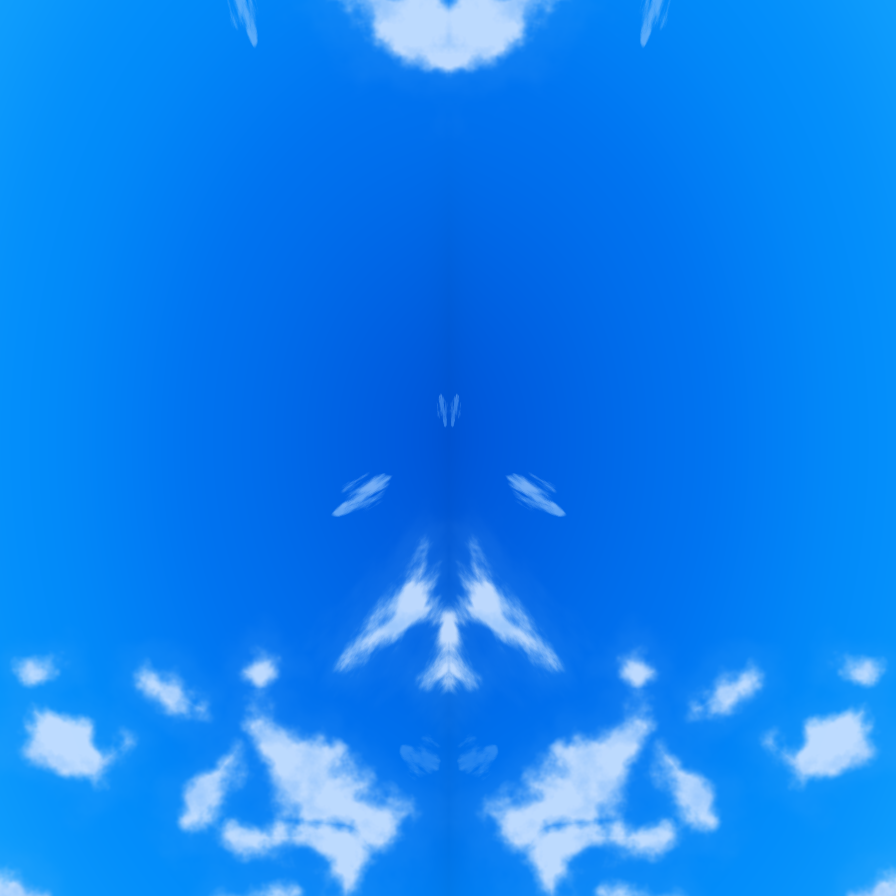
Give the GLSL for this texture, as a WebGL 2 fragment shader.

```glsl
#version 300 es
precision highp float;

uniform vec2 u_resolution;
out vec4 fragColor;

// Sky
const vec3 SKY_DEEP = vec3(0.0, 0.335, 0.855);
const vec3 SKY_MID = vec3(0.0, 0.465, 0.95);
const vec3 SKY_EDGE = vec3(0.01, 0.555, 0.98);
const vec3 SKY_PALE = vec3(0.07, 0.63, 0.99);
const vec2 SKY_CENTRE = vec2(0.0, 0.51);
const float SEAM_WIDTH = 0.022;

// Clouds
const vec3 CLOUD_SHADE = vec3(0.45, 0.70, 0.98);
const vec3 CLOUD_LIGHT = vec3(0.79, 0.88, 1.0);
const float BILLOW_SCALE = 19.0;
const float BILLOW_DEPTH = 0.085;
const float EDGE_OUTER = 0.008;
const float EDGE_INNER = -0.023;
const float HAZE_REACH = 0.05;

float hash(vec2 cell) {
    vec3 q = fract(cell.xyx * vec3(0.1031, 0.1030, 0.0973));
    q += dot(q, q.yzx + 33.33);
    return fract((q.x + q.y) * q.z);
}

float noise(vec2 p) {
    vec2 i = floor(p), f = fract(p);
    f = f * f * (3.0 - 2.0 * f);
    return mix(mix(hash(i), hash(i + vec2(1, 0)), f.x),
               mix(hash(i + vec2(0, 1)), hash(i + vec2(1, 1)), f.x), f.y);
}

float fbm(vec2 p) {
    float sum = 0.0, gain = 0.52;
    for (int i = 0; i < 5; i++) {
        sum += gain * noise(p);
        p = mat2(1.6, 1.2, -1.2, 1.6) * p + 7.3;
        gain *= 0.5;
    }
    return sum;
}

// Distance to a capsule whose radius runs from ra to rb
float puff(vec2 p, vec2 a, vec2 b, float ra, float rb) {
    vec2 ba = b - a;
    float h = clamp(dot(p - a, ba) / dot(ba, ba), 0.0, 1.0);
    return length(p - a - ba * h) - mix(ra, rb, h);
}

// Streaked wisp fading at both ends
float wisp(vec2 p, vec2 a, vec2 b, float radius) {
    vec2 ba = b - a, dir = normalize(ba);
    float h = dot(p - a, dir) / length(ba);
    float across = dot(p - a, vec2(-dir.y, dir.x));
    float taper = max(4.0 * h * (1.0 - h), 0.0);
    float streak = fbm(vec2(h * 3.0, across / radius * 2.5) + 4.0);
    float spread = abs(across) / (radius * taper + 0.0005);
    return smoothstep(1.1, 0.1, spread + (0.5 - streak) * 1.8) * smoothstep(0.0, 0.3, taper);
}

float lowerBank(vec2 p) {
    // Outer cloud
    float d = puff(p, vec2(0.462, 0.205), vec2(0.395, 0.148), 0.021, 0.036);
    d = min(d, puff(p, vec2(0.395, 0.142), vec2(0.360, 0.170), 0.032, 0.020));
    d = min(d, puff(p, vec2(0.462, 0.243), vec2(0.445, 0.243), 0.010, 0.008));
    // Long diagonal cloud
    d = min(d, puff(p, vec2(0.330, 0.235), vec2(0.275, 0.208), 0.018, 0.024));
    d = min(d, puff(p, vec2(0.220, 0.190), vec2(0.165, 0.125), 0.034, 0.050));
    d = min(d, puff(p, vec2(0.165, 0.122), vec2(0.083, 0.085), 0.046, 0.040));
    d = min(d, puff(p, vec2(0.235, 0.165), vec2(0.285, 0.105), 0.034, 0.023));
    d = min(d, puff(p, vec2(0.225, 0.065), vec2(0.115, 0.065), 0.020, 0.036));
    d = min(d, puff(p, vec2(0.110, 0.050), vec2(0.115, 0.0), 0.032, 0.017));
    // Strays and lower rim
    d = min(d, puff(p, vec2(0.228, 0.250), vec2(0.215, 0.247), 0.008, 0.008));
    d = min(d, puff(p, vec2(0.250, -0.004), vec2(0.190, -0.004), 0.019, 0.019));
    return min(d, puff(p, vec2(0.450, -0.004), vec2(0.510, -0.004), 0.016, 0.023));
}

float crown(vec2 p) {
    float d = puff(p, vec2(0.0, 0.945), vec2(0.045, 0.985), 0.036, 0.046);
    return min(d, puff(p, vec2(0.045, 0.99), vec2(0.120, 1.015), 0.044, 0.026));
}

float wings(vec2 p) {
    float d = puff(p, vec2(0.024, 0.390), vec2(0.040, 0.325), 0.005, 0.025);
    d = min(d, puff(p, vec2(0.045, 0.320), vec2(0.112, 0.262), 0.028, 0.008));
    return min(d, puff(p, vec2(0.0, 0.310), vec2(0.004, 0.238), 0.025, 0.017));
}

vec3 sky(vec2 p) {
    float r = length((p - SKY_CENTRE) * vec2(1.0, 0.72));
    vec3 col = mix(SKY_DEEP, SKY_MID, smoothstep(-0.06, 0.37, r));
    col = mix(col, SKY_EDGE, smoothstep(0.27, 0.50, r));
    col = mix(col, SKY_PALE, smoothstep(0.46, 0.66, r));
    float seam = exp(-p.x / SEAM_WIDTH) * smoothstep(0.95, 0.6, p.y);
    return col * (1.0 - 0.05 * seam);
}

void main() {
    vec2 uv = gl_FragCoord.xy / u_resolution;
    vec2 p = vec2(abs(uv.x - 0.501), uv.y); // mirrored halves

    // Billowed masses; the wings use finer, slanted noise
    float billow = (0.5 - fbm(p * BILLOW_SCALE + 2.0)) * BILLOW_DEPTH;
    vec2 slant = vec2(p.x * 0.82 + p.y * 0.57, p.y * 0.82 - p.x * 0.57);
    float feather = (0.5 - fbm(slant * vec2(65.0, 28.0))) * 0.045;
    float d = min(min(lowerBank(p), crown(p)) + billow, wings(p) + feather);
    float density = smoothstep(EDGE_OUTER, EDGE_INNER, d);

    // Thin wisps
    float thin = 0.75 * wisp(p, vec2(0.062, 0.470), vec2(0.132, 0.424), 0.015);
    thin = max(thin, 0.45 * wisp(p, vec2(0.009, 0.562), vec2(0.004, 0.522), 0.005));
    thin = max(thin, 0.55 * wisp(p, vec2(0.240, 1.030), vec2(0.216, 0.945), 0.013));
    thin = max(thin, 0.30 * wisp(p, vec2(0.010, 0.140), vec2(0.055, 0.168), 0.020));

    // Haze, then lit cloud
    vec3 col = sky(p);
    float haze = 0.12 * smoothstep(HAZE_REACH, 0.0, d);
    col = mix(col, CLOUD_SHADE, haze);
    float light = smoothstep(0.25, 0.7, fbm(p * 26.0 + 11.0)) * 0.6 + 0.55 * density;
    vec3 cloud = mix(CLOUD_SHADE, CLOUD_LIGHT, clamp(light, 0.0, 1.0));
    col = mix(col, cloud, max(density * 0.93, thin));
    fragColor = vec4(col, 1.0);
}
```
